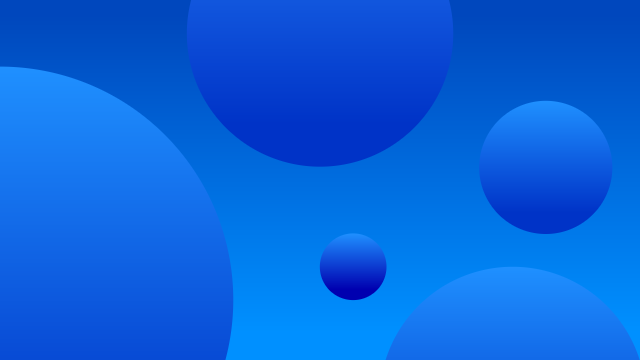
A Shadertoy shader for this background:

```glsl
// Five glossy blue discs floating over a vertical blue gradient.

const vec3 SKY_TOP = vec3(0.0, 0.28, 0.74);
const vec3 SKY_BOTTOM = vec3(0.0, 0.565, 1.0);
const vec3 DISC_LIGHT = vec3(0.122, 0.565, 1.0);
const vec3 DISC_MUTED = vec3(0.122, 0.45, 0.94);
const vec3 DISC_DEEP = vec3(0.0, 0.2, 0.78);
const vec3 DISC_NAVY = vec3(0.0, 0.0, 0.69);

struct Disc {
    vec2 center;
    float radius;
    vec3 top;
    vec3 bottom;
};

// Vertical blend that reaches its end colours at the two given heights
vec3 verticalGradient(float y, float topY, float bottomY, vec3 top, vec3 bottom) {
    return mix(top, bottom, clamp((topY - y) / (topY - bottomY), 0.0, 1.0));
}

// Antialiased coverage of a disc
float discMask(vec2 p, vec2 center, float radius, float pixel) {
    return clamp(0.5 - (length(p - center) - radius) / pixel, 0.0, 1.0);
}

vec3 paintDisc(vec3 base, vec2 p, Disc d, float pixel) {
    float topY = d.center.y + d.radius;
    float bottomY = d.center.y - 0.68 * d.radius;
    vec3 shade = verticalGradient(p.y, topY, bottomY, d.top, d.bottom);
    return mix(base, shade, discMask(p, d.center, d.radius, pixel));
}

void mainImage(out vec4 fragColor, in vec2 fragCoord) {
    // Canvas height is one unit
    float pixel = 1.0 / iResolution.y;
    vec2 p = fragCoord * pixel;

    // Background
    vec3 color = verticalGradient(p.y, 0.955, 0.075, SKY_TOP, SKY_BOTTOM);

    // Discs
    Disc discs[5] = Disc[5](
        Disc(vec2(0.0, 0.167), 0.648, DISC_LIGHT, DISC_DEEP),
        Disc(vec2(0.889, 0.907), 0.370, DISC_MUTED, DISC_DEEP),
        Disc(vec2(1.516, 0.535), 0.185, DISC_LIGHT, DISC_DEEP),
        Disc(vec2(0.981, 0.259), 0.0926, DISC_LIGHT, DISC_NAVY),
        Disc(vec2(1.424, -0.111), 0.370, DISC_LIGHT, DISC_DEEP)
    );
    for (int i = 0; i < 5; i++) {
        color = paintDisc(color, p, discs[i], pixel);
    }

    fragColor = vec4(color, 1.0);
}
```
